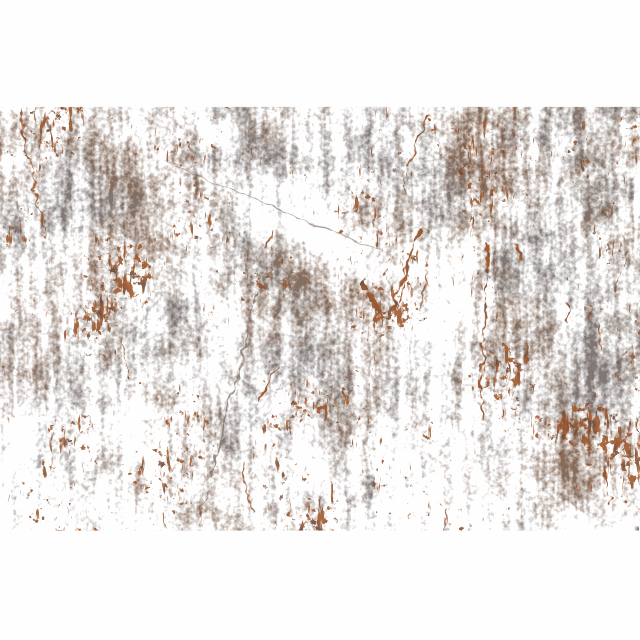
A Shadertoy shader for this texture:

```glsl
// Weathered white paint: a wide band of grey-brown vertical grime, rust flecks and scratches.

const vec3 PAINT = vec3(0.995);
const vec3 GREY_GRIME = vec3(0.50, 0.47, 0.46);
const vec3 BROWN_GRIME = vec3(0.53, 0.42, 0.35);
const vec3 RUST = vec3(0.60, 0.31, 0.13);
const vec3 DARK_RUST = vec3(0.40, 0.26, 0.18);
const mat2 TILT = mat2(0.8, 0.6, -0.6, 0.8);
const float BAND_BOTTOM = 0.171;
const float BAND_TOP = 0.833;
const int SHORT_SCRATCHES = 18;

float hash(vec2 p) {
    vec3 q = fract(p.xyx * 0.1031);
    q += dot(q, q.yzx + 33.33);
    return fract((q.x + q.y) * q.z);
}

float cornerSlope(vec2 cell, vec2 offset) {
    float angle = 6.2832 * hash(cell);
    return dot(vec2(cos(angle), sin(angle)), offset);
}

float gradientNoise(vec2 p) {
    vec2 i = floor(p), f = p - i;
    vec2 u = f * f * f * (f * (f * 6.0 - 15.0) + 10.0);
    vec2 e = vec2(1.0, 0.0);
    return mix(mix(cornerSlope(i, f), cornerSlope(i + e, f - e), u.x),
               mix(cornerSlope(i + e.yx, f - e.yx), cornerSlope(i + 1.0, f - 1.0), u.x), u.y);
}

float fbm(vec2 p, int octaves) {
    float sum = 0.0, gain = 1.0;
    for (int i = 0; i < octaves; i++) {
        sum += gain * gradientNoise(p);
        p = p * 2.03 + 17.3;
        gain *= 0.5;
    }
    return sum;
}

// Soft elliptical patch.
float patchAt(vec2 p, vec2 center, vec2 radius) {
    vec2 q = (p - center) / radius;
    return exp(-dot(q, q));
}

// Wobbly line whose width varies and breaks along its length.
float scratch(vec2 p, vec2 a, vec2 b, float width, float seed) {
    vec2 s = TILT * p + seed * 7.31;
    p.x += 0.014 * gradientNoise(s * 13.0) + 0.008 * fbm(s * 55.0, 2);
    vec2 ab = b - a;
    float along = clamp(dot(p - a, ab) / dot(ab, ab), 0.0, 1.0);
    float wear = gradientNoise(s * 38.0) + 0.8 * gradientNoise(s * 140.0);
    float w = width * (0.7 + 1.5 * wear);
    return 1.0 - smoothstep(w - 0.0015, w + 0.0015, length(p - a - ab * along));
}

// Amount of grime: broad clouds, smudges, vertical streaks and fine grain.
float grimeAmount(vec2 p) {
    vec2 warped = p + 0.03 * vec2(gradientNoise(p * 9.0), gradientNoise(p * 9.0 + 40.0));
    float clouds = 1.9 * fbm(warped * vec2(5.5, 4.5) + 3.7, 3);
    float smudges = 1.3 * fbm(TILT * warped * 27.0 + 19.0, 3);
    vec2 wavy = p + vec2(0.004 * gradientNoise(p * 25.0), 0.0);
    float streaks = 1.7 * fbm(wavy * vec2(58.0, 5.0) + 11.0, 3)
                  + 0.8 * fbm(wavy * vec2(130.0, 16.0) + 71.0, 2);
    float grain = 1.5 * fbm(TILT * p * 135.0 + 5.0, 2);

    float density = 1.5 * (p.y - 0.54) + 0.35 * (p.x - 0.5);
    density += 1.0 * patchAt(p, vec2(0.84, 0.60), vec2(0.08, 0.06));
    density += 0.9 * patchAt(p, vec2(0.95, 0.46), vec2(0.06, 0.10));
    density += 0.8 * patchAt(p, vec2(0.44, 0.52), vec2(0.07, 0.13));
    density += 0.8 * patchAt(p, vec2(0.15, 0.62), vec2(0.08, 0.14));
    vec2 slanted = vec2(p.x, p.y + 0.45 * (p.x - 0.5));
    density -= 2.6 * patchAt(slanted, vec2(0.51, 0.635), vec2(0.11, 0.045));
    return clamp(0.145 + 0.41 * (clouds + smudges + streaks + grain + density), 0.0, 1.0);
}

// Small rust flecks and drips gathered in clusters.
float rustFlecks(vec2 p) {
    float cluster = 0.8 * fbm(TILT * p * 8.0 + 29.0, 3);
    float flecks = fbm(TILT * p * 85.0 + 51.0, 3);
    float drips = fbm(p * vec2(105.0, 28.0) + 83.0, 3);
    return smoothstep(0.50, 0.82, max(flecks, drips) + cluster);
}

float shortScratches(vec2 p) {
    float cover = 0.0;
    for (int i = 0; i < SHORT_SCRATCHES; i++) {
        float id = float(i) + 1.0;
        vec2 start = vec2(hash(vec2(id, 2.0)), mix(BAND_BOTTOM, BAND_TOP, hash(vec2(id, 5.0))));
        float size = mix(0.02, 0.09, hash(vec2(id, 9.0)));
        float lean = 0.9 * (hash(vec2(id, 13.0)) - 0.5);
        float width = mix(0.0006, 0.0020, hash(vec2(id, 17.0)));
        cover = max(cover, scratch(p, start, start + size * vec2(lean, -1.0), width, id));
    }
    return cover;
}

float longScratches(vec2 p) {
    float cover = scratch(p, vec2(0.658, 0.64), vec2(0.608, 0.51), 0.0023, 31.0);
    cover = max(cover, scratch(p, vec2(0.760, 0.62), vec2(0.753, 0.345), 0.0022, 32.0));
    cover = max(cover, scratch(p, vec2(0.030, 0.83), vec2(0.075, 0.63), 0.0016, 33.0));
    return max(cover, scratch(p, vec2(0.570, 0.56), vec2(0.595, 0.51), 0.0050, 35.0));
}

void mainImage(out vec4 fragColor, in vec2 fragCoord) {
    vec2 p = fragCoord / iResolution.xy;
    // Grime over paint, drifting between grey and brown.
    float warmth = smoothstep(-0.45, 0.40, fbm(p * 6.0 + 63.0, 3) + 0.4 * gradientNoise(p * 90.0));
    vec3 color = mix(PAINT, mix(GREY_GRIME, BROWN_GRIME, warmth), grimeAmount(p));
    // Pale grey cracks.
    float cracks = scratch(p, vec2(0.405, 0.55), vec2(0.31, 0.18), 0.0018, 41.0);
    cracks = max(cracks, scratch(p, vec2(0.27, 0.74), vec2(0.59, 0.61), 0.0006, 42.0));
    color = mix(color, mix(GREY_GRIME, BROWN_GRIME, 0.5), 0.8 * cracks);
    // Rust flecks and scratches.
    float rust = max(0.85 * rustFlecks(p), 0.9 * max(shortScratches(p), longScratches(p)));
    color = mix(color, mix(RUST, DARK_RUST, smoothstep(-0.1, 0.5, gradientNoise(p * 60.0))), rust);
    // Clean margins above and below the band.
    float band = smoothstep(-0.001, 0.001, min(p.y - BAND_BOTTOM, BAND_TOP - p.y));
    fragColor = vec4(mix(PAINT, color, band), 1.0);
}
```
